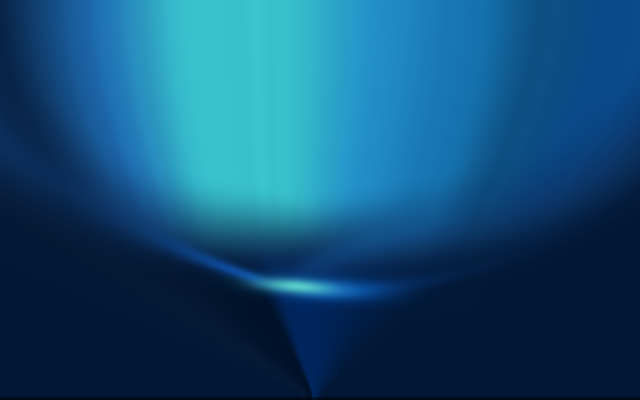
Reproduce this background procedurally as a WebGL 1 fragment shader.

```glsl
precision highp float;
// A luminous teal curtain fills a soft bowl above a deep navy floor.
// Colour bands bend with depth; curved rims, a hot glint and a faint
// cone of light are layered from Gaussians and smooth masks.

#define BAND_CENTER 0.45
#define BAND_BEND 1.2
#define BOWL_BOTTOM 0.458
#define RIM_BOTTOM 0.26
#define RIM_CURVE 0.9
#define GLINT_POS vec2(0.465, 0.284)
#define CONE_APEX 0.492
#define GRAIN 0.018

uniform vec2 u_resolution;

const vec3 NAVY = vec3(0.008, 0.092, 0.205);
const vec3 HAZE = vec3(0.045, 0.165, 0.325);
const vec3 AZURE = vec3(0.06, 0.33, 0.69);
const vec3 TEAL = vec3(0.22, 0.76, 0.80);

float hash(float n) {
  n = fract(n * 0.1031);
  n *= n + 33.33;
  return fract(n * (n + n));
}

float noise(float x) {
  float f = fract(x);
  return mix(hash(floor(x)), hash(floor(x) + 1.0), f * f * (3.0 - 2.0 * f));
}

float bell(float d, float width) {
  d /= width;
  return exp(-d * d);
}

// Horizontal sequence of curtain colours
vec3 curtain(float s) {
  vec3 c = mix(vec3(0.02, 0.10, 0.22), vec3(0.12, 0.43, 0.71), smoothstep(-0.05, 0.18, s));
  c = mix(c, TEAL, smoothstep(0.13, 0.31, s));
  c = mix(c, vec3(0.13, 0.55, 0.78), smoothstep(0.43, 0.61, s));
  c = mix(c, vec3(0.09, 0.46, 0.70), smoothstep(0.59, 0.73, s));
  c = mix(c, vec3(0.05, 0.31, 0.51), smoothstep(0.72, 0.86, s));
  return mix(c, vec3(0.04, 0.29, 0.55), smoothstep(0.86, 0.96, s));
}

// Dark floor with a cone of light rising from the lower edge
vec3 floorLight(vec2 p) {
  float slope = (p.x - CONE_APEX) / max(p.y, 0.02);
  float coneSide = smoothstep(-0.31, -0.17, slope);
  float shade = smoothstep(-1.1, -0.4, slope) * (1.0 - coneSide);
  float cone = coneSide * (1.0 - smoothstep(-0.12, 0.75, slope));
  vec3 c = mix(NAVY, vec3(0.0, 0.07, 0.16), shade);
  c = mix(c, vec3(0.03, 0.11, 0.215), 0.6 * bell(slope + 0.9, 0.25));
  return mix(c, vec3(0.0, 0.145, 0.365), cone);
}

void main() {
  vec2 p = gl_FragCoord.xy / u_resolution;
  float depth = 1.0 - p.y;
  float side = p.x - 0.5;

  // Floor and the hazy shell above its rim
  float rim = RIM_BOTTOM + RIM_CURVE * side * side;
  vec3 color = floorLight(p);
  color = mix(color, HAZE, smoothstep(rim - 0.02, rim + 0.15, p.y));

  // Broad ray leaving the glint toward the upper right
  float run = p.x - 0.43;
  float ray = bell(p.y - 0.305 - 0.57 * run, 0.022 + 0.16 * max(run, 0.0));
  ray *= smoothstep(0.0, 0.08, run) * (1.0 - smoothstep(0.2, 0.5, run));
  color = mix(color, vec3(0.06, 0.27, 0.50), 0.65 * ray);

  // Bowl filled by the curtain, with fine vertical streaks
  float bowlSide = p.x - 0.48;
  float bowlCurve = mix(6.2, 3.1, step(0.0, bowlSide));
  float bowl = BOWL_BOTTOM + bowlCurve * pow(bowlSide, 2.0) * pow(bowlSide, 2.0);
  float s = BAND_CENTER + (p.x - BAND_CENTER) * (1.0 + BAND_BEND * depth * depth);
  vec3 light = curtain(s) * (1.0 + GRAIN * (noise(s * 45.0) - 0.5) * 2.0);
  float spread = 0.25 * abs(bowlSide);
  float fill = smoothstep(bowl - 0.12 - spread * 0.4, bowl + 0.065 + spread, p.y);
  color = mix(color, light, fill);

  // Left arc sharpening as it reaches the glint
  float arc = 0.656 - 1.24 * p.x + 0.9 * p.x * p.x;
  float arcWidth = mix(0.05, 0.015, smoothstep(0.0, 0.4, p.x));
  float arcGain = 0.12 + 0.75 * smoothstep(0.18, 0.39, p.x);
  arcGain *= 1.0 - smoothstep(0.39, 0.45, p.x);
  color = mix(color, AZURE, arcGain * bell(p.y - arc, arcWidth) * (1.0 - fill));

  // Right tail hugging the rim
  float tail = smoothstep(0.42, 0.52, p.x) * exp(-9.0 * max(p.x - 0.52, 0.0));
  color = mix(color, AZURE, 0.7 * tail * bell(p.y - rim - 0.012, 0.02));

  // Blue halo and hot teal glint
  vec2 q = p - GLINT_POS;
  q.y += 0.12 * q.x;
  float halo = bell(q.x - 0.045, 0.09) * bell(q.y, 0.027);
  float glint = bell(q.x, 0.058) * bell(q.y, 0.017);
  color = mix(color, vec3(0.03, 0.37, 0.75), 0.75 * halo);
  color = mix(color, vec3(0.36, 0.83, 0.79), 0.95 * glint);

  // Thin dark lower border
  color *= mix(0.45, 1.0, smoothstep(0.004, 0.011, p.y));
  gl_FragColor = vec4(color, 1.0);
}
```
